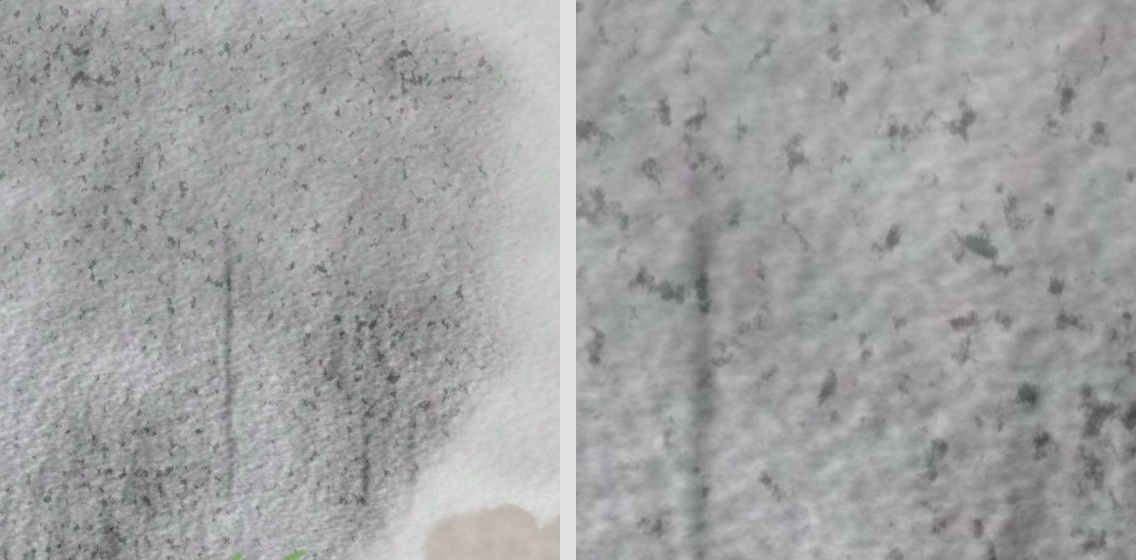
Left: the whole. Right: its middle third, enlarged.
A three.js fragment shader for this texture:

```glsl
// Weathered grey plaster wall: sooty speckles, vertical drips and pale repairs.
// Layers of gradient noise are weighted by soft elliptical zones, then toned
// from dark to light with faint warm, cool and pink-green colour shifts.

#define BASE_TONE 0.648
#define MOTTLE 0.085
#define GRAIN 0.075
#define RELIEF 0.11
#define SPECK_SCALE 46.0
#define SPECK_DEPTH 0.19
#define STREAK_DEPTH 0.10
#define PALE_TONE 0.80
#define TAN_COLOR vec3(0.745, 0.715, 0.675)
#define LEAF_COLOR vec3(0.46, 0.66, 0.33)

varying vec2 vUv;

// Gradient noise
vec2 gradientAt(vec2 cell) {
  vec3 h = fract(cell.xyx * vec3(0.1031, 0.1030, 0.0973));
  h += dot(h, h.yzx + 33.33);
  float angle = 6.2832 * fract((h.x + h.y) * h.z);
  return vec2(cos(angle), sin(angle));
}

float noise(vec2 p) {
  vec2 i = floor(p), f = fract(p);
  vec2 u = f * f * f * (f * (f * 6.0 - 15.0) + 10.0);
  vec2 e = vec2(1.0, 0.0);
  float low = mix(dot(gradientAt(i), f), dot(gradientAt(i + e), f - e), u.x);
  float high = mix(dot(gradientAt(i + e.yx), f - e.yx),
                   dot(gradientAt(i + e.xx), f - e.xx), u.x);
  return 1.4 * mix(low, high, u.y);
}

float fbm(vec2 p) {
  float sum = 0.0, amplitude = 0.6;
  for (int i = 0; i < 4; i++) {
    sum += amplitude * noise(p);
    p = mat2(1.6, 1.2, -1.2, 1.6) * p + 17.3;
    amplitude *= 0.55;
  }
  return sum;
}

// Soft elliptical zone, 1 at its centre
float zone(vec2 p, vec2 centre, vec2 radius) {
  vec2 d = (p - centre) / radius;
  return exp(-dot(d, d));
}

// Thin wavering stain running down from top to bottom
float drip(vec2 p, float x, float bottom, float top, float width) {
  float d = (p.x - x - 0.012 * noise(vec2(x * 90.0, p.y * 9.0))) / width;
  float ends = smoothstep(bottom - 0.04, bottom + 0.04, p.y)
             * (1.0 - smoothstep(top - 0.12, top + 0.04, p.y));
  return exp(-d * d) * ends * (0.65 + 0.7 * noise(p * vec2(30.0, 22.0)));
}

float leaf(vec2 p, vec2 centre, vec2 radius) {
  vec2 d = p - centre;
  d.y -= 0.45 * d.x;
  return 1.0 - smoothstep(0.6, 1.2, length(d / radius));
}

void main() {
  vec2 p = vUv;
  vec2 warp = 0.05 * vec2(fbm(p * 6.0), fbm(p * 6.0 + 40.0));
  vec2 q = p + warp;

  // Where the soot gathers
  float topSoot = zone(q, vec2(0.14, 0.89), vec2(0.28, 0.09))
                + 1.1 * zone(q, vec2(0.75, 0.88), vec2(0.13, 0.06));
  float lowSoot = zone(q, vec2(0.67, 0.31), vec2(0.13, 0.20))
                + 0.8 * zone(q, vec2(0.22, 0.17), vec2(0.20, 0.13))
                + 0.7 * zone(q, vec2(0.12, 0.0), vec2(0.22, 0.09));
  float midSoot = zone(q, vec2(0.24, 0.56), vec2(0.26, 0.17));
  float soot = topSoot + lowSoot + 0.6 * midSoot;

  // Where the wall is washed pale
  float washed = zone(q, vec2(0.0, 0.65), vec2(0.06, 0.04))
               + zone(q, vec2(0.02, 0.30), vec2(0.08, 0.22))
               + zone(q, vec2(0.47, 0.13), vec2(0.08, 0.22))
               + 0.8 * zone(q, vec2(0.25, 0.33), vec2(0.13, 0.07))
               + 0.7 * zone(q, vec2(0.45, 1.0), vec2(0.32, 0.06))
               + 0.6 * zone(q, vec2(0.31, 0.84), vec2(0.05, 0.04));
  float cornerSide = dot(q - vec2(0.72, 0.16), vec2(0.78, -0.62));
  float corner = smoothstep(-0.01, 0.07, cornerSide);
  float rightEdge = smoothstep(0.78, 1.0, q.x + 0.12 * smoothstep(0.85, 1.0, p.y));
  float pale = max(corner, rightEdge);

  // Broad tone and fine surface
  float tone = BASE_TONE + MOTTLE * fbm(p * 8.0) + 0.075 * washed;
  tone -= 0.035 * topSoot + 0.07 * lowSoot + 0.025 * midSoot;
  tone = mix(tone, PALE_TONE + 0.04 * fbm(p * 9.0 + 8.0), 0.9 * pale);
  float rough = mix(1.0, 0.28, pale) * mix(0.75, 1.25, smoothstep(0.6, 0.3, p.y));
  vec2 bump = mat2(0.94, -0.34, 0.34, 0.94) * p * vec2(38.0, 56.0);
  tone += rough * GRAIN * fbm(p * vec2(85.0, 110.0));
  tone += rough * RELIEF * (fbm(bump) - fbm(bump + vec2(0.22, -0.30)));

  // Speckles and drips
  float cluster = 0.22 * fbm(p * vec2(13.0, 11.0) + 5.0);
  float speck = fbm(p * SPECK_SCALE * vec2(1.1, 0.9) + 3.0 * warp) + cluster;
  speck = smoothstep(0.22, 0.70, speck + 0.20 * soot - 0.12 * washed);
  tone -= SPECK_DEPTH * speck * (1.0 - 0.85 * pale);
  float streak = smoothstep(0.0, 0.7, noise(vec2(q.x * 34.0, p.y * 3.5)));
  tone -= STREAK_DEPTH * streak * min(soot, 1.0) * (1.0 - pale);
  float drips = drip(p, 0.41, 0.12, 0.62, 0.008) + drip(p, 0.655, 0.09, 0.28, 0.008)
              + drip(p, 0.195, 0.0, 0.09, 0.012) + 0.7 * drip(p, 0.73, 0.08, 0.32, 0.007);
  tone -= 0.17 * drips;

  // Colour shifts, bare tan patch with a bright rim, leaves at the foot
  float warm = smoothstep(0.40, 0.80, q.x) - 0.5 * washed;
  vec3 color = vec3(tone) + vec3(0.004, 0.001, -0.012) * warm + vec3(-0.003, 0.0, 0.006);
  color += vec3(0.014, -0.010, 0.004) * noise(p * 24.0 + 60.0);
  float bare = min(length(q - vec2(0.87, 0.01)) - 0.10, length(q - vec2(1.02, 0.0)) - 0.08);
  color += 0.05 * corner * exp(-pow((bare - 0.03) / 0.04, 2.0));
  vec3 tanTone = TAN_COLOR + 0.06 * fbm(p * 28.0);
  color = mix(color, tanTone, 0.85 * (1.0 - smoothstep(-0.006, 0.008, bare)));
  float leaves = max(leaf(p, vec2(0.525, 0.006), vec2(0.022, 0.007)),
                     leaf(p, vec2(0.423, 0.004), vec2(0.008, 0.007)));
  gl_FragColor = vec4(clamp(mix(color, LEAF_COLOR, 0.8 * leaves), 0.0, 1.0), 1.0);
}
```
